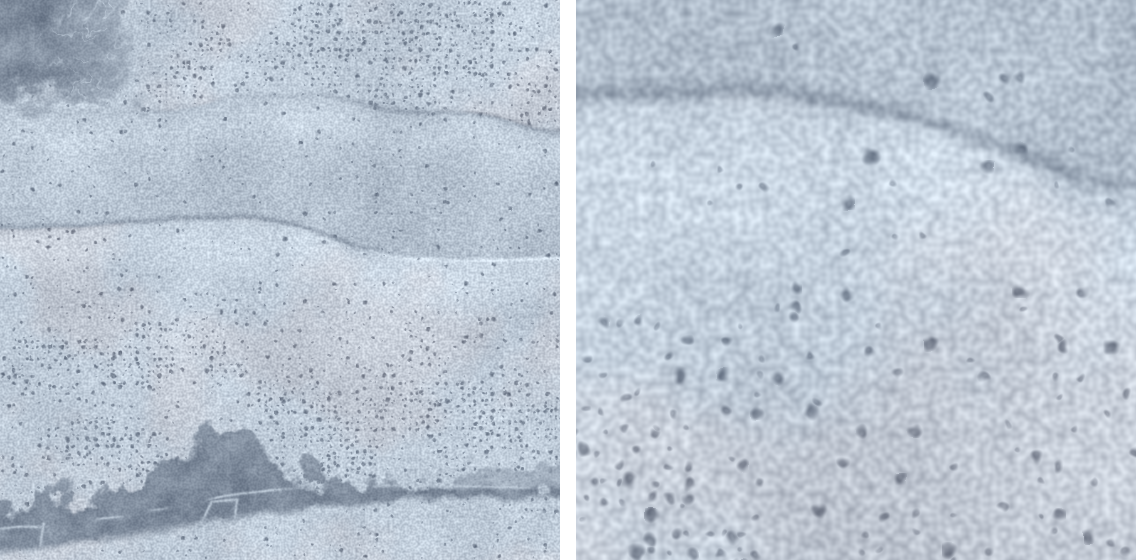
Left: the whole. Right: its middle third, enlarged.
This texture is drawn by a Shadertoy shader. Its source:

```glsl
// Weathered pale plaster: stepped ridges, dark worn patches, scratches and specks.
#define DARK vec3(0.41, 0.46, 0.53)
#define LIGHT vec3(0.80, 0.85, 0.90)
#define WARM vec3(0.016, -0.006, -0.016)
#define BASE_TONE 0.88
#define GRAIN 0.24
#define MOTTLE 0.22
#define EDGE_WARP 0.085
#define SPECK_SCALE 62.0
#define SPECK_AMOUNT 0.50
#define SCRATCH_WIDTH 0.0028

vec2 hash2(vec2 p) {
    uvec2 q = uvec2(ivec2(p)) * uvec2(1597334673u, 3812015801u);
    uint n = (q.x ^ q.y) * 1597334673u;
    n = (n ^ (n >> 15)) * 2246822519u;
    n ^= n >> 13;
    return vec2(n & 65535u, n >> 16) / 65535.0;
}

float cornerSlope(vec2 cell, vec2 offset) {
    float angle = 6.2832 * hash2(cell).x;
    return dot(vec2(cos(angle), sin(angle)), offset);
}

float gradientNoise(vec2 p) {
    vec2 i = floor(p), f = p - i, e = vec2(1, 0);
    vec2 u = f * f * f * (f * (f * 6.0 - 15.0) + 10.0);
    float low = mix(cornerSlope(i, f), cornerSlope(i + e.xy, f - e.xy), u.x);
    float high = mix(cornerSlope(i + e.yx, f - e.yx), cornerSlope(i + 1.0, f - 1.0), u.x);
    return 1.4 * mix(low, high, u.y);
}

float fbm(vec2 p) {
    float sum = 0.0, amp = 0.5;
    for (int k = 0; k < 4; k++) {
        sum += amp * gradientNoise(p);
        p = mat2(1.6, 1.2, -1.2, 1.6) * p + 7.3;
        amp *= 0.5;
    }
    return sum;
}

float bell(float d, float width) { return exp(-d * d / (width * width)); }

float stroke(vec2 p, vec2 a, vec2 b) {
    vec2 ab = b - a;
    float d = length(p - a - ab * clamp(dot(p - a, ab) / dot(ab, ab), 0.0, 1.0));
    return bell(d, SCRATCH_WIDTH);
}

// Height of each long contour at x
float upperRidge(float x) {
    return 0.803 + 0.027 * smoothstep(0.28, 0.46, x)
         - 0.03 * smoothstep(0.55, 0.75, x) - 0.034 * smoothstep(0.84, 1.0, x);
}
float middleRidge(float x) {
    return 0.59 + 0.022 * smoothstep(0.0, 0.45, x) - 0.074 * smoothstep(0.42, 0.76, x);
}
float bandBottom(float x) { return 0.107 * smoothstep(-0.15, 0.8, x); }
float bandTop(float x) { return 0.11 + 0.055 * x + 0.105 * bell(x - 0.39, 0.12); }

// Chance of a speck, high on the rough top and the lower face
float speckDensity(vec2 p) {
    float top = smoothstep(-0.01, 0.02, p.y - upperRidge(p.x)) * smoothstep(0.18, 0.3, p.x);
    float face = smoothstep(0.52, 0.36, p.y) * smoothstep(0.08, 0.18, p.y);
    face *= 1.0 - 0.7 * bell(p.x - 0.85, 0.15) * smoothstep(0.32, 0.4, p.y);
    float cluster = smoothstep(-0.22, 0.25, fbm(p * 6.0 + 31.0));
    return 0.06 + SPECK_AMOUNT * max(top, face) * cluster;
}

float specks(vec2 p) {
    float cover = 0.0;
    p += 0.0018 * vec2(gradientNoise(p * 130.0), gradientNoise(p * 130.0 + 50.0));
    for (int k = 0; k < 2; k++) {
        float scale = SPECK_SCALE * (1.0 + 0.55 * float(k));
        vec2 cell = floor(p * scale), seed = cell + 300.0 * float(k + 1);
        vec2 center = (cell + 0.3 + 0.4 * hash2(seed)) / scale;
        vec2 pick = hash2(seed + 900.0);
        float radius = mix(0.0017, 0.0042, pick.y * pick.y);
        float dot1 = smoothstep(radius * 1.5, radius * 0.4, length(p - center));
        cover = max(cover, dot1 * step(pick.x, speckDensity(center)) * mix(0.4, 0.85, pick.y));
    }
    return cover;
}

void mainImage(out vec4 fragColor, in vec2 fragCoord) {
    vec2 p = fragCoord / iResolution.xy;
    float broad = fbm(p * 5.0 + 11.0), rough = fbm(p * 17.0 + 3.0);
    float wobble = 0.004 * gradientNoise(p * vec2(14.0, 3.0));
    float dUpper = p.y - upperRidge(p.x) + wobble;
    float dMiddle = p.y - middleRidge(p.x) - wobble;
    float right = smoothstep(0.6, 0.72, p.x);

    // Pale faces with light and shade along the ridges
    float tone = BASE_TONE + MOTTLE * (broad + 0.5 * rough);
    float shelf = smoothstep(0.004, -0.004, dUpper) * smoothstep(-0.004, 0.004, dMiddle);
    tone -= shelf * (0.07 + 0.14 * exp(-max(dMiddle, 0.0) / 0.05) * (0.5 + 0.5 * right));
    tone += 0.12 * bell(dUpper + 0.05, 0.035);
    tone += 0.09 * bell(dMiddle + 0.04, 0.04);
    tone -= bell(dUpper, 0.006) * mix(0.1, 0.3, smoothstep(0.5, 0.75, p.x));
    tone -= bell(dMiddle - 0.002, 0.006) * 0.3 * (1.0 - right);
    tone += bell(dMiddle, 0.0038) * 0.34 * right * (0.8 + rough);

    // Dark worn corner and lower band
    float corner = min(0.235 - p.x, p.y - 0.815 + 0.03 * broad) + EDGE_WARP * rough;
    float bottom = p.y - bandBottom(p.x) + 0.02 * rough;
    float band = min(bandTop(p.x) - p.y + EDGE_WARP * 1.3 * rough, bottom);
    float worn = max(smoothstep(-0.008, 0.035, corner), smoothstep(-0.006, 0.018, band));
    float fade = 0.3 * smoothstep(0.62, 0.75, p.x) * smoothstep(0.122, 0.135, p.y);
    float flakes = smoothstep(0.06, 0.24, p.x) * smoothstep(0.8, 0.83, p.y) * 0.3;
    float darkTone = 0.17 + 0.45 * rough + 0.15 * broad + fade + flakes;
    tone = mix(tone, darkTone, worn * 0.94);
    tone -= 0.18 * bell(bottom - 0.009, 0.006) * smoothstep(0.35, 0.6, p.x);

    // Pale scratches across the dark parts
    float crack = p.y - 0.056 - 0.075 * smoothstep(0.0, 0.6, p.x) - wobble;
    float scratch = bell(crack, SCRATCH_WIDTH) * smoothstep(-0.2, 0.15, gradientNoise(p * vec2(13.0, 4.0)));
    scratch = max(scratch, stroke(p, vec2(0.358, 0.063), vec2(0.378, 0.104)));
    scratch = max(scratch, stroke(p, vec2(0.378, 0.104), vec2(0.423, 0.108)));
    scratch = max(scratch, stroke(p, vec2(0.423, 0.108), vec2(0.419, 0.069)));
    scratch = max(scratch, stroke(p, vec2(0.072, 0.025), vec2(0.078, 0.065)));
    float curls = bell(gradientNoise(p * vec2(28.0, 20.0) + 2.0 * rough), 0.09);
    curls *= smoothstep(0.0, 0.3, rough + broad + 0.1) * smoothstep(0.78, 0.84, p.y) * smoothstep(0.02, 0.15, p.x);
    tone = mix(tone, 0.86, worn * max(scratch * 0.8, curls * 0.65));

    // Specks, then fine grain over all
    tone = mix(tone, 0.0, specks(p) * (1.0 - 0.6 * worn));
    float grain = gradientNoise(p * 227.0) + 0.6 * gradientNoise(p * 109.0 + 40.0);
    tone += GRAIN * grain * mix(1.0, 0.6, worn);

    vec3 color = mix(DARK, LIGHT, clamp(tone, -0.15, 1.25));
    color += WARM * (1.0 - worn) * (1.0 - shelf) * smoothstep(-0.1, 0.25, fbm(p * 4.0 + 70.0));
    fragColor = vec4(clamp(color, 0.0, 1.0), 1.0);
}
```
